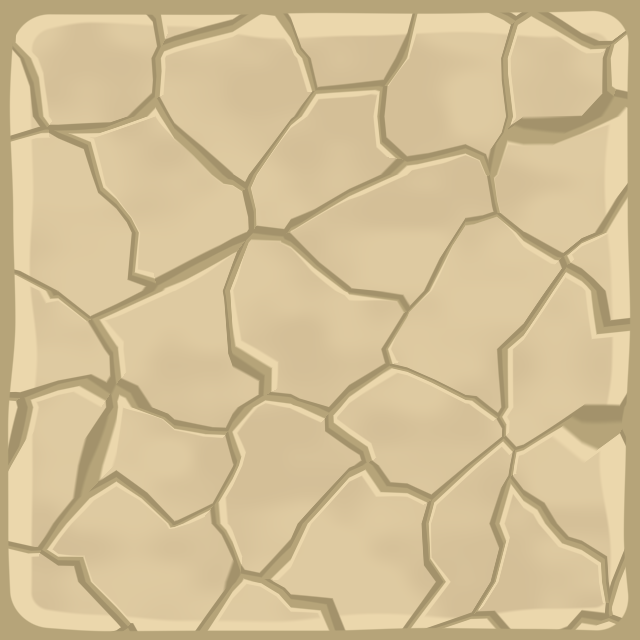
Reproduce this texture procedurally as a three.js fragment shader.

```glsl
// A hand-painted sandstone tile, split by angular cracks and framed by mortar.
// Cracks are Voronoi borders kinked by a faceted warp; each has a shaded wall
// on one side and a lit rim on the other. A wavy rounded box shapes the tile.

#define CELLS 5.0          // stone pieces across the canvas
#define KINK_FREQ 11.0     // facets of the crack warp across the canvas
#define KINK_SIZE 0.075    // strength of the crack warp
#define CRACK_MIN 0.0042   // narrowest half width of a crack
#define CRACK_VARY 0.0085  // extra half width in the widest places
#define RIM_WIDTH 0.0075   // lit rim beside a crack
#define TILE_HALF 0.481    // half size of the tile
#define CORNER 0.055       // corner radius of the tile
#define SOFT 0.0014        // edge smoothing

varying vec2 vUv;

const vec3 SAND = vec3(0.872, 0.792, 0.630);
const vec3 SAND_PATCH = vec3(0.832, 0.750, 0.594);
const vec3 HIGHLIGHT = vec3(0.922, 0.842, 0.674);
const vec3 MORTAR = vec3(0.712, 0.645, 0.474);
const vec3 SHADOW = vec3(0.640, 0.574, 0.420);
const vec2 LIGHT_DIR = vec2(-0.55, 0.835);

vec2 hash2(vec2 p) {
  vec3 q = fract(p.xyx * vec3(0.1031, 0.1030, 0.0973));
  q += dot(q, q.yzx + 33.33);
  return fract((q.xx + q.yz) * q.zy);
}

float valueNoise(vec2 p) {
  vec2 i = floor(p), f = fract(p);
  f = f * f * (3.0 - 2.0 * f);
  float low = mix(hash2(i).x, hash2(i + vec2(1.0, 0.0)).x, f.x);
  float high = mix(hash2(i + vec2(0.0, 1.0)).x, hash2(i + 1.0).x, f.x);
  return mix(low, high, f.y);
}

// Noise that is linear on triangles, so straight lines become polylines
vec2 facetNoise(vec2 p) {
  vec2 i = floor(p), f = fract(p);
  vec2 side = f.x > f.y ? vec2(1.0, 0.0) : vec2(0.0, 1.0);
  float major = max(f.x, f.y), minor = min(f.x, f.y);
  return hash2(i) * (1.0 - major) + hash2(i + side) * (major - minor)
       + hash2(i + 1.0) * minor - 0.5;
}

vec2 cellPoint(vec2 cell) {
  return cell + 0.06 + 0.88 * hash2(cell + 71.0);
}

// Distance to the nearest Voronoi border: positive on its lit side
float signedCrack(vec2 p) {
  vec2 home = floor(p), nearest = vec2(0.0), nearestCell = home;
  float best = 100.0;
  for (int y = -1; y <= 1; y++) {
    for (int x = -1; x <= 1; x++) {
      vec2 cell = home + vec2(float(x), float(y));
      vec2 r = cellPoint(cell) - p;
      if (dot(r, r) < best) {
        best = dot(r, r);
        nearest = r;
        nearestCell = cell;
      }
    }
  }
  float border = 100.0, facing = 1.0;
  for (int y = -2; y <= 2; y++) {
    for (int x = -2; x <= 2; x++) {
      if (x == 0 && y == 0) continue;
      vec2 r = cellPoint(nearestCell + vec2(float(x), float(y))) - p;
      vec2 normal = normalize(r - nearest);
      float d = dot(0.5 * (r + nearest), normal);
      if (d < border) {
        border = d;
        facing = dot(normal, LIGHT_DIR) > 0.0 ? 1.0 : -1.0;
      }
    }
  }
  return border * facing;
}

float roundedBox(vec2 p, float halfSize, float radius) {
  vec2 q = abs(p) - halfSize + radius;
  return length(max(q, 0.0)) + min(max(q.x, q.y), 0.0) - radius;
}

float above(float edge, float x) {
  return smoothstep(edge - SOFT, edge + SOFT, x);
}

void main() {
  vec2 p = vUv;

  // Stone face with faint, soft blotches
  float blotch = 0.6 * valueNoise(p * vec2(8.0, 7.0) + 3.0)
               + 0.4 * valueNoise(p * vec2(15.0, 21.0) + 40.0);
  vec3 color = mix(SAND_PATCH, SAND, smoothstep(0.2, 0.6, blotch));

  // Worn light band along the tile edge
  vec2 wobble = vec2(valueNoise(p * 6.0 + 9.0), valueNoise(p * 6.0 + 25.0)) - 0.5;
  float tile = roundedBox(p - 0.5 + 0.014 * wobble, TILE_HALF, CORNER);
  float bandWidth = 0.010 + 0.034 * valueNoise(p * 7.0 + 55.0);
  color = mix(color, HIGHLIGHT, smoothstep(-0.003, 0.003, tile + bandWidth));

  // Cracks: lit rim, mortar floor and shaded wall
  vec2 warped = p + KINK_SIZE * facetNoise(p * KINK_FREQ + 5.0);
  float crack = signedCrack(warped * CELLS + 12.0) / CELLS;
  float halfWidth = CRACK_MIN + CRACK_VARY * valueNoise(p * 6.0 + 80.0);
  float rim = RIM_WIDTH * smoothstep(0.1, 0.5, valueNoise(p * 8.0 + 17.0));
  float wall = halfWidth * (0.5 + 1.1 * valueNoise(p * 9.0 + 31.0));
  float rimMask = above(0.0, crack) * (1.0 - above(halfWidth + rim, crack));
  color = mix(color, HIGHLIGHT, rimMask);
  vec3 crackColor = mix(SHADOW, MORTAR, above(wall - halfWidth, crack));
  color = mix(color, crackColor, 1.0 - above(halfWidth, abs(crack)));

  // Mortar frame around the tile
  color = mix(color, MORTAR, above(0.0, tile));
  gl_FragColor = vec4(color, 1.0);
}
```
